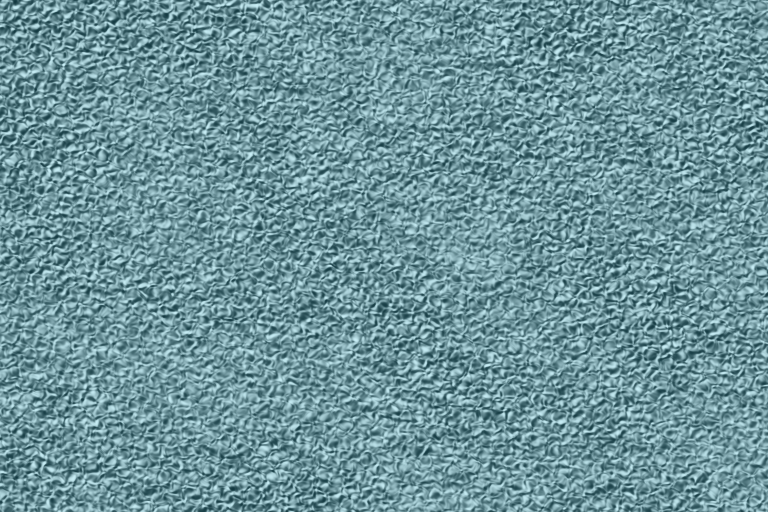
Reproduce this texture procedurally as a Shadertoy shader.

```glsl
// Rough teal plaster: fine crisp irregular grains lit from above, faint ripples.

// Lengths are in canvas heights, frequencies in noise cells per canvas height.
const vec3  MID_COLOR     = vec3(0.432, 0.582, 0.612);
const vec2  GRAIN_FREQ    = vec2(84.0, 98.0);
const vec2  LIGHT_OFFSET  = vec2(-0.0032, 0.0048);
const float RELIEF_GAIN   = 0.42;
const float WARP          = 0.7;
const float SPECKLE_SCALE = 1.25;
const float SPECKLE_GAIN  = 0.36;
const vec2  RIPPLE_FREQ   = vec2(14.0, 34.0);
const float RIPPLE_SLANT  = 0.12;
const float RIPPLE_GAIN   = 0.16;
const vec2  MOTTLE_FREQ   = vec2(3.0, 4.5);
const float MOTTLE_GAIN   = 0.07;
const float CONTRAST_VARY = 0.4;
const float TONE_RANGE    = 0.38;

const float TAU = 6.2832;

float hash(vec2 cell) {
    vec3 q = fract(vec3(cell.xyx) * 0.1031);
    q += dot(q, q.yzx + 33.33);
    return fract((q.x + q.y) * q.z);
}

// Slope contribution of one lattice corner with a random direction.
float corner(vec2 cell, vec2 offset) {
    float angle = TAU * hash(cell);
    return dot(vec2(cos(angle), sin(angle)), offset);
}

// Gradient noise, centred on zero.
float noise(vec2 p) {
    vec2 cell = floor(p);
    vec2 f = fract(p);
    vec2 w = f * f * f * (f * (f * 6.0 - 15.0) + 10.0);
    vec2 right = vec2(1.0, 0.0), up = vec2(0.0, 1.0);
    float low  = mix(corner(cell, f), corner(cell + right, f - right), w.x);
    float high = mix(corner(cell + up, f - up), corner(cell + 1.0, f - 1.0), w.x);
    return mix(low, high, w.y);
}

vec2 rotate(vec2 p, float angle) {
    float c = cos(angle), s = sin(angle);
    return vec2(c * p.x - s * p.y, s * p.x + c * p.y);
}

// Surface height: clumps, grains and grit, each turned to hide the lattice.
float surfaceHeight(vec2 g) {
    float clumps = noise(rotate(g, 0.25) * 0.5 + 17.0);
    float grains = noise(rotate(g, -0.45) + 41.0);
    float grit   = noise(rotate(g, 0.70) * 1.7 + 83.0);
    return 0.35 * clumps + grains + 0.6 * grit;
}

void mainImage(out vec4 fragColor, in vec2 fragCoord) {
    vec2 p = fragCoord / iResolution.y;

    // Irregular grain outlines.
    vec2 g = p * GRAIN_FREQ;
    g += WARP * vec2(noise(g * 0.6 + 211.0), noise(g * 0.6 + 307.0));

    // Relief: slopes facing the light brighten, the far sides fall into shade.
    float relief = surfaceHeight(g) - surfaceHeight(g + LIGHT_OFFSET * GRAIN_FREQ);

    // Each grain also has its own shade.
    float speckle = noise(rotate(g, 0.12) * SPECKLE_SCALE + 131.0);

    // Broad unevenness of the coat.
    vec2 slanted = p + vec2(0.0, RIPPLE_SLANT * p.x);
    float ripple = noise(slanted * RIPPLE_FREQ + 7.0);
    float mottle = noise(rotate(p, 0.3) * MOTTLE_FREQ + 29.0);

    // Darker patches carry deeper relief.
    float contrast = 1.0 - CONTRAST_VARY * mottle;
    float tone = contrast * (RELIEF_GAIN * relief + SPECKLE_GAIN * speckle)
               + RIPPLE_GAIN * ripple + MOTTLE_GAIN * mottle;

    // Steep middle, soft limits: crisp grain edges without burnt extremes.
    tone = TONE_RANGE * tanh(tone / TONE_RANGE);
    fragColor = vec4(clamp(MID_COLOR + tone, 0.0, 1.0), 1.0);
}
```
